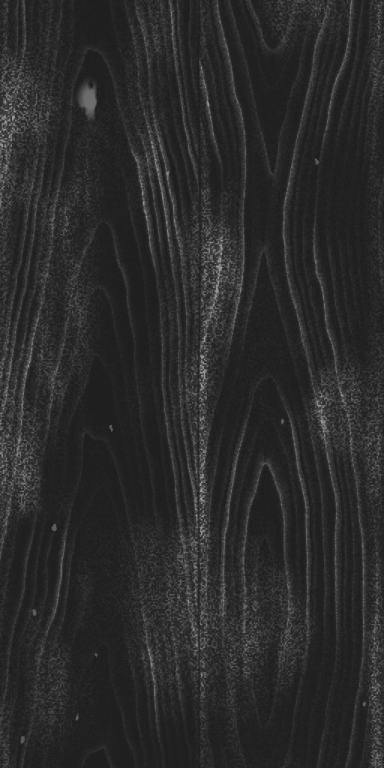
Give the GLSL for this texture, as a Shadertoy shader.

```glsl
// Charred black wood: two planks with pale cathedral grain, worn streaks and dusty speckle.
#define BASE_TONE 0.122
#define LINE_GAIN 0.34
#define LINE_WIDTH 0.0019
#define LINE_FADE 0.0055
#define RING_DENSITY 46.0
#define DUST_GAIN 0.42
#define SPECKLE_SCALE 256.0
#define JOINT_X 0.518
#define LEFT_HEART 0.25
#define RIGHT_HEART 0.70

float hash(vec2 p) {
    vec3 q = fract(vec3(p.xyx) * 0.1031);
    q += dot(q, q.yzx + 33.33);
    return fract((q.x + q.y) * q.z);
}

float noise(vec2 p) {
    vec2 i = floor(p), f = fract(p);
    f = f * f * (3.0 - 2.0 * f);
    return mix(mix(hash(i), hash(i + vec2(1, 0)), f.x),
               mix(hash(i + vec2(0, 1)), hash(i + vec2(1, 1)), f.x), f.y);
}

float fbm(vec2 p) {
    float sum = 0.0, amp = 0.5;
    for (int i = 0; i < 4; i++) {
        sum += amp * noise(p);
        p = p * 2.03 + 17.7;
        amp *= 0.5;
    }
    return sum / 0.9375;
}

float band(float x, float center, float width) {
    float d = (x - center) / width;
    return exp(-d * d);
}

// Thin contour lines of a ring field: crisp inside, fading outwards
float ringLines(float field, float seed) {
    field += 0.7 * noise(vec2(field * 0.8, seed));
    float slope = max(fwidth(field) * iResolution.x, 1.0);
    float id = floor(field + 0.5);
    float d = (field - id) / slope;
    float width = max(LINE_WIDTH, 0.5 / iResolution.x);
    float line = exp(-abs(d) / (d > 0.0 ? LINE_FADE : width));
    float strength = hash(vec2(id + 40.0, seed));
    return line * (0.15 + 0.85 * strength * strength);
}

// Small pale chips, one candidate per cell
float flecks(vec2 p) {
    vec2 cell = floor(p * 7.0);
    float sum = 0.0;
    for (int k = 0; k < 9; k++) {
        vec2 c = cell + vec2(k % 3 - 1, k / 3 - 1);
        vec2 center = (c + vec2(hash(c + 3.1), hash(c + 8.7))) / 7.0;
        vec2 d = (p - center) / vec2(0.005, 0.009);
        d += 1.6 * (vec2(noise(p * 90.0), noise(p * 90.0 + 31.0)) - 0.5);
        sum += step(0.86, hash(c + 12.3)) * (1.0 - smoothstep(0.5, 1.2, length(d)));
    }
    return sum;
}

void mainImage(out vec4 fragColor, in vec2 fragCoord) {
    vec2 p = fragCoord / iResolution.x;

    // Wavering fibres
    float sway = 0.05 * (noise(p * vec2(4.0, 2.2) + 5.0) - 0.5)
               + 0.014 * (noise(p * vec2(14.0, 7.0)) - 0.5)
               + 0.004 * (noise(p * vec2(45.0, 28.0)) - 0.5);
    float dLeft = p.x - LEFT_HEART + sway;
    float dRight = p.x - RIGHT_HEART + sway * 0.8;

    // Left plank: stacked arches; right plank: opposing points and ovals
    float jag = 0.35 * noise(p * vec2(32.0, 9.0));
    float leftField = 5.2 * p.y + RING_DENSITY * sqrt(dLeft * dLeft + 0.011) + jag;
    float rightField = 0.9 * RING_DENSITY * sqrt(dRight * dRight + 0.002)
                     - 2.6 * cos(3.14159 * (p.y - 0.45)) + jag;
    float leftLines = ringLines(leftField, 2.0);
    float rightLines = ringLines(rightField, 9.0) * 0.7;
    float onRight = smoothstep(JOINT_X - 0.002, JOINT_X + 0.002, p.x);
    float lines = mix(leftLines, rightLines, onRight);
    lines *= 0.25 + 1.1 * smoothstep(0.2, 0.8, noise(p * vec2(7.0, 4.0) + 60.0));

    // Fine grain, aligned to the speckle lattice
    float grain = noise(p * SPECKLE_SCALE - 0.5);
    float streak = noise(p * vec2(75.0, 4.0)) * 0.6 + noise(p * vec2(30.0, 14.0)) * 0.4;

    // Dust in cloudy patches, sparse around the dark left heart
    float cloud = smoothstep(0.46, 0.88, fbm(p * vec2(5.5, 2.4) + 21.0));
    float heart = band(p.x, LEFT_HEART + 0.05, 0.13);
    float dust = cloud * (0.25 + 1.1 * streak) * (1.0 - 0.88 * heart);
    dust += 0.10 * onRight * fbm(p * vec2(12.0, 5.0)) * streak;

    // Worn strips along the plank edges
    float wear = smoothstep(0.25, 0.75, noise(vec2(p.x * 12.0, p.y * 2.6) + 4.0));
    float jointWear = 0.22 + 0.75 * band(p.y, 0.65, 0.38);
    dust += band(p.x + sway * 0.15, JOINT_X + 0.008, 0.016) * jointWear * (0.5 + 0.7 * streak);
    dust += (band(p.x, 0.98, 0.018) + 0.6 * band(p.x, 0.01, 0.02)) * (0.15 + 0.45 * wear) * (0.4 + streak);
    dust += 0.5 * band(p.x, 0.13, 0.06) * streak
          * (band(p.y, 0.2, 0.14) + band(p.y, 1.43, 0.06) + 0.6 * band(p.y, 1.85, 0.18));

    // Pale broken knot
    vec2 k = (p - vec2(LEFT_HEART - 0.015, 1.74)) / vec2(0.036, 0.055);
    float knot = (1.0 - smoothstep(0.3, 1.2, length(k)))
               * smoothstep(0.42, 0.65, fbm(p * vec2(38.0, 20.0)));

    // Compose tones
    float tone = BASE_TONE + 0.012 * (grain - 0.5);
    tone += LINE_GAIN * lines * (0.55 + 0.6 * grain);
    tone += dust * (0.06 + DUST_GAIN * grain * grain);
    tone += 0.30 * knot + 0.22 * flecks(p);
    float seam = band(p.x + sway * 0.15, JOINT_X, 0.0035);
    tone = mix(tone, BASE_TONE - 0.01, 0.75 * seam);
    fragColor = vec4(vec3(min(tone, 0.58)), 1.0);
}
```
